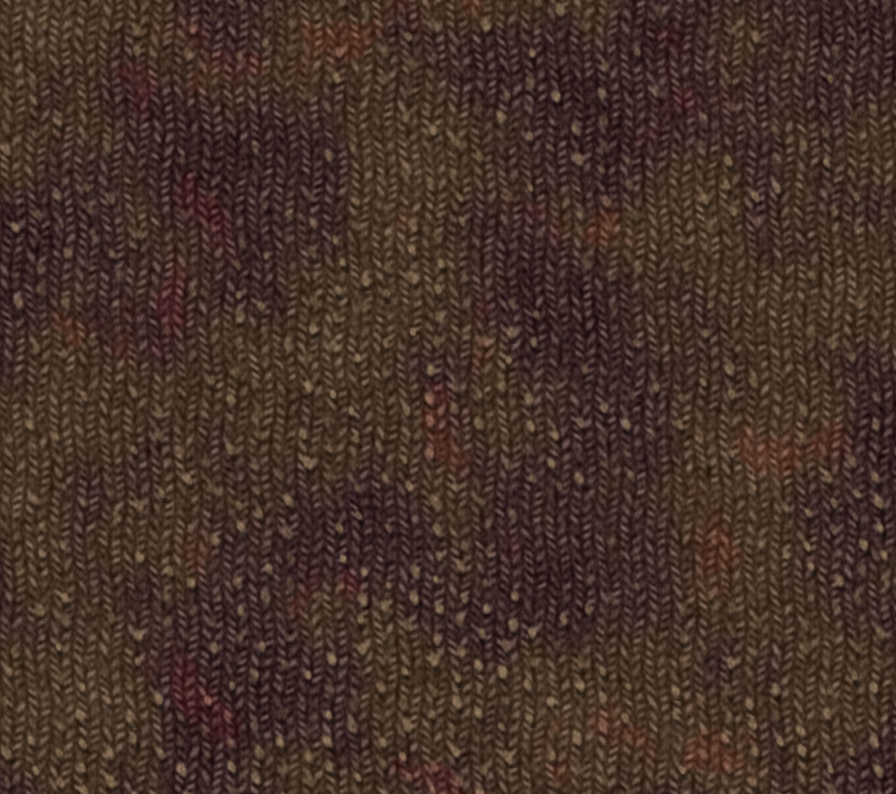
Write a WebGL 1 fragment shader that draws this texture.

```glsl
precision highp float;
// Dark brown knitted cloth: slanted stitches in narrow vertical ribs, mottled
// with plum, olive and rust, and dotted with pale staggered knots.
// Layered sines make the mottling; cellular noise roughens the yarn.
uniform vec2 u_resolution;

float hash(vec2 p) {
  return fract(sin(dot(p, vec2(127.1, 311.7))) * 43758.55);
}

vec2 hash2(vec2 p) {
  return vec2(hash(p), hash(p + 57.3));
}

// Distance to the nearest scattered point
float cellular(vec2 p) {
  vec2 cell = floor(p), f = fract(p);
  float nearest = 2.0;
  for (int j = -1; j <= 1; j++) {
    for (int i = -1; i <= 1; i++) {
      vec2 o = vec2(float(i), float(j));
      nearest = min(nearest, length(o + hash2(cell + o) - f));
    }
  }
  return nearest;
}

// Soft irregular patches, roughly -1 to 1
float clouds(vec2 p) {
  float sum = 0.0, amp = 0.5;
  for (int i = 0; i < 5; i++) {
    p = mat2(0.8, 0.6, -0.6, 0.8) * p * 1.7 + 1.3;
    sum += amp * sin(p.x + 1.5 * sin(p.y * 0.8));
    amp *= 0.65;
  }
  return sum;
}

// Height of one slanted stitch within its rib
float stitches(vec2 p) {
  float x = p.x * 64.0 + 0.2 * sin(p.y * 41.0 + p.x * 9.0);
  float rib = floor(x), u = fract(x);
  float slant = mod(rib, 2.0) < 0.5 ? 0.9 : -0.6;
  float v = p.y * 76.0 + slant * u + 3.0 * hash(vec2(rib, 4.0))
          + 0.35 * sin(p.y * 63.0 + rib * 2.1);
  float ridge = smoothstep(0.0, 0.4, 0.5 - abs(u - 0.5));
  float bump = 0.5 - 0.5 * cos(6.2832 * fract(v));
  return ridge * bump * (0.5 + hash(vec2(rib, floor(v))));
}

// Pale knots on a staggered lattice: x is the knot, y the shadow below it
vec2 knots(vec2 p, float density) {
  vec2 q = p * vec2(32.0, 30.0);
  q.x += 0.2 * sin(p.y * 17.0);
  q.y += 0.5 * mod(floor(q.x), 2.0);
  vec2 id = floor(q);
  vec2 d = fract(q) - 0.5 - 0.3 * (hash2(id) - 0.5);
  d.y += 0.35 * d.x;
  float size = 0.17 + 0.11 * hash(id + 9.0);
  float strength = smoothstep(0.1, 0.9, density + 0.8 * (hash(id + 23.0) - 0.5));
  float knot = 1.0 - smoothstep(0.35, 1.15, length(d * vec2(1.1, 0.9)) / size);
  float shade = 1.0 - smoothstep(0.3, 1.3, length(d + vec2(-0.08, 0.23)) / size);
  return strength * vec2(knot, shade * (1.0 - knot));
}

void main() {
  vec2 p = gl_FragCoord.xy / u_resolution.y;
  float patches = clouds(p * vec2(6.5, 6.0) + 2.0);
  float rust = smoothstep(0.5, 1.0, clouds(p * 9.0 + 31.0));
  float grain = cellular(p * vec2(150.0, 120.0)) - 0.45;
  float streak = cellular(p * vec2(110.0, 22.0) + 8.0) - 0.45;

  // Light and dark of the weave
  float tone = 0.27 + 0.56 * stitches(p) - 0.42 * grain - 0.2 * streak
             + 0.13 * patches;
  vec3 cloth = mix(vec3(0.13, 0.065, 0.035), vec3(0.42, 0.335, 0.29), tone);

  // Dye: plum in the dark patches, olive in the light ones, rare rust
  float olive = smoothstep(-0.5, 0.4, patches);
  cloth += mix(vec3(-0.008, -0.016, 0.02), vec3(0.006, 0.008, -0.012), olive);
  cloth += rust * vec3(0.05, -0.006, 0.0);

  // Knots, denser towards the bottom
  float density = 0.56 - 0.35 * p.y + 0.3 * clouds(p * 4.5 + 17.0);
  vec2 knot = knots(p, density);
  vec3 knotColor = mix(vec3(0.54, 0.45, 0.35), vec3(0.56, 0.40, 0.34), rust);
  cloth *= 1.0 - 0.35 * knot.y;
  cloth = mix(cloth, knotColor * (1.0 - 0.4 * grain), 0.85 * knot.x);

  gl_FragColor = vec4(clamp(cloth, 0.0, 1.0), 1.0);
}
```
